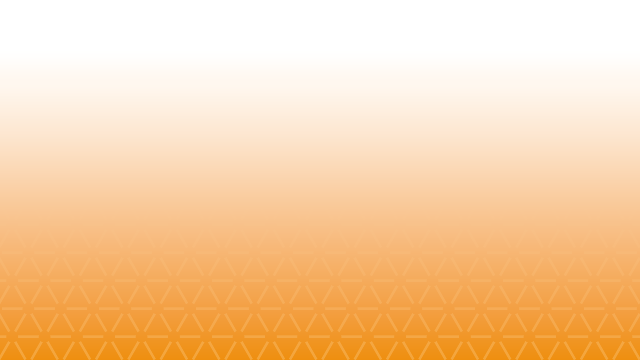
Write a Shadertoy shader that draws this background.

```glsl
// Draws a white-to-orange vertical gradient with a fading lattice of pale dashes.

// Lengths are fractions of the canvas height.
const float SIDE = 0.0898;                    // lattice edge length
const float ROW_HEIGHT = SIDE * 0.8660254;
const vec2 LATTICE_ORIGIN = vec2(0.1238, 0.0648);
const vec2 DASH_HALF_SIZE = vec2(0.0285, 0.0036);
const float PATTERN_TOP = 0.44;               // height where dashes vanish
const float PATTERN_OPACITY = 0.30;

const vec3 WHITE = vec3(1.0);
const vec3 CREAM = vec3(1.0, 0.968, 0.935);
const vec3 PEACH = vec3(0.99, 0.90, 0.81);
const vec3 APRICOT = vec3(0.97, 0.73, 0.49);
const vec3 TANGERINE = vec3(0.953, 0.62, 0.25);
const vec3 ORANGE = vec3(0.935, 0.56, 0.06);
const vec3 DASH_COLOR = vec3(1.0, 0.85, 0.62);

float ramp(float start, float end, float x) {
    return clamp((x - start) / (end - start), 0.0, 1.0);
}

// Gradient by depth below the top edge
vec3 backgroundColor(float depth) {
    vec3 color = mix(WHITE, CREAM, smoothstep(0.13, 0.24, depth));
    color = mix(color, PEACH, ramp(0.24, 0.38, depth));
    color = mix(color, APRICOT, ramp(0.38, 0.67, depth));
    color = mix(color, TANGERINE, ramp(0.67, 0.87, depth));
    return mix(color, ORANGE, ramp(0.87, 1.0, depth));
}

float boxDistance(vec2 p, vec2 halfSize) {
    vec2 d = abs(p) - halfSize;
    return length(max(d, 0.0)) + min(max(d.x, d.y), 0.0);
}

// Dashes centred on the lattice edges parallel to the x axis
float dashRowDistance(vec2 p) {
    float row = floor(p.y / ROW_HEIGHT + 0.5);
    float x = mod(p.x - 0.5 * SIDE * row, SIDE) - 0.5 * SIDE;
    return boxDistance(vec2(x, p.y - row * ROW_HEIGHT), DASH_HALF_SIZE);
}

// The lattice repeats under 60 degree turns, giving all three edge directions
float latticeDistance(vec2 p) {
    const mat2 TURN = mat2(0.5, 0.8660254, -0.8660254, 0.5);
    float nearest = 1.0;
    for (int i = 0; i < 3; i++) {
        nearest = min(nearest, dashRowDistance(p));
        p = TURN * p;
    }
    return nearest;
}

void mainImage(out vec4 fragColor, in vec2 fragCoord) {
    vec2 p = fragCoord / iResolution.y;
    float pixel = 1.0 / iResolution.y;

    vec3 color = backgroundColor(1.0 - p.y);

    float dash = 1.0 - smoothstep(-0.5 * pixel, 0.5 * pixel, latticeDistance(p - LATTICE_ORIGIN));
    float fade = ramp(PATTERN_TOP, 0.0, p.y);
    color = mix(color, DASH_COLOR, dash * fade * PATTERN_OPACITY);

    fragColor = vec4(color, 1.0);
}
```
